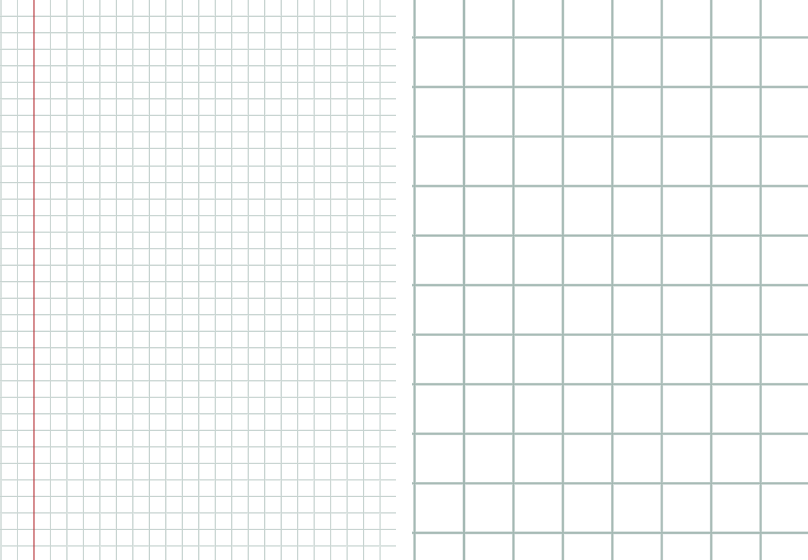
Left, the full canvas; right, a detail of the centre.
Give the GLSL for this pattern, as a Shadertoy shader.

```glsl
// Squared exercise paper with thin grey-green rules and a red margin line.

// All lengths are fractions of the canvas height.
const vec2 PITCH = vec2(0.02943, 0.02949);
const vec2 FIRST_RULE = vec2(0.0018, 0.0251);
const float RULE_WIDTH = 0.0014;
const float MARGIN_WIDTH = 0.0021;
const float MARGIN_INDEX = 2.0;
const float TOP_ROW_INDEX = 32.0;
const float SEAM_HEIGHT = 0.719;
const float SEAM_GAP = 0.0022;
const float TONE_VARIATION = 0.12;

const vec3 PAPER = vec3(1.0);
const vec3 RULE_COLOR = vec3(0.64, 0.72, 0.70);
const vec3 MARGIN_COLOR = vec3(0.72, 0.22, 0.24);

float hash(float n) {
    return fract(sin(n * 12.9898) * 43758.5453);
}

// Share of a filter footprint covered by a line at the given distance.
float lineCoverage(float dist, float width, float footprint) {
    float low = max(dist - 0.5 * footprint, -0.5 * width);
    float high = min(dist + 0.5 * footprint, 0.5 * width);
    return max(high - low, 0.0) / footprint;
}

float nearestIndex(float position, float first, float pitch) {
    return floor((position - first) / pitch + 0.5);
}

// Slight difference in ink strength from rule to rule.
float ruleTone(float index, float seed) {
    return 1.0 - TONE_VARIATION * hash(index + seed);
}

void mainImage(out vec4 fragColor, in vec2 fragCoord) {
    vec2 p = fragCoord / iResolution.y;
    float footprint = 1.25 / iResolution.y;

    // The rows above the seam sit slightly higher.
    p.y -= SEAM_GAP * step(SEAM_HEIGHT, p.y);

    float column = nearestIndex(p.x, FIRST_RULE.x, PITCH.x);
    float row = nearestIndex(p.y, FIRST_RULE.y, PITCH.y);
    vec2 dist = abs(p - FIRST_RULE - vec2(column, row) * PITCH);

    // Grid rules, leaving out the margin column and the top edge.
    float isMargin = 1.0 - step(0.5, abs(column - MARGIN_INDEX));
    float vertical = lineCoverage(dist.x, RULE_WIDTH, footprint)
        * ruleTone(column, 17.0) * (1.0 - isMargin);
    float horizontal = lineCoverage(dist.y, RULE_WIDTH, footprint)
        * ruleTone(row, 71.0) * step(row, TOP_ROW_INDEX);
    vec3 color = mix(PAPER, RULE_COLOR, max(vertical, horizontal));

    // Red margin over the grid.
    float margin = lineCoverage(dist.x, MARGIN_WIDTH, footprint) * isMargin;
    color = mix(color, MARGIN_COLOR, margin);

    fragColor = vec4(color, 1.0);
}
```
